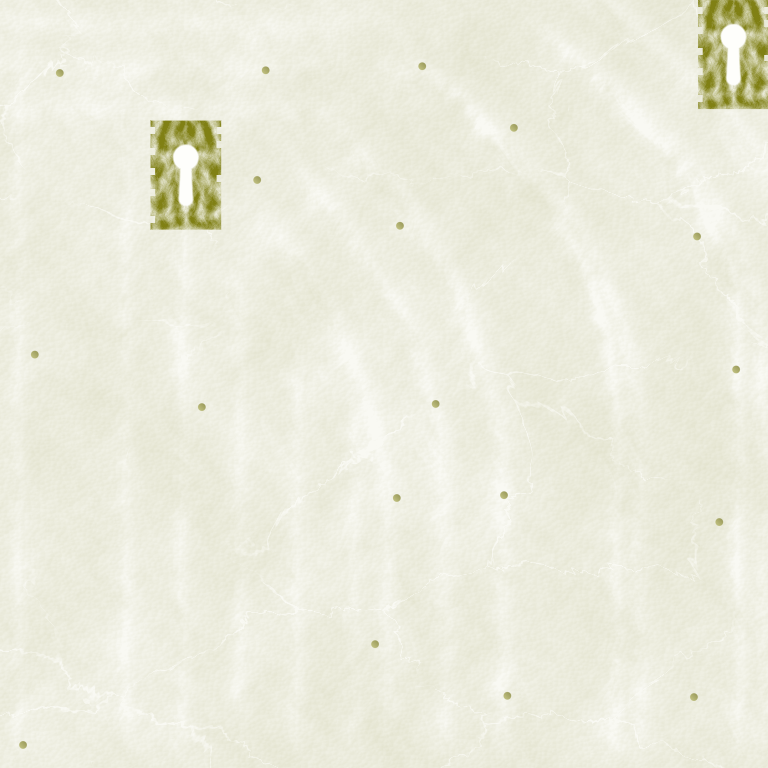
Reproduce this texture procedurally as a WebGL 1 fragment shader.

```glsl
precision highp float;
// Weathered cream plaster with pale brushed arches, hairline cracks, olive pegs and two keyhole plates.
uniform vec2 u_resolution;

const vec3 SHADE = vec3(0.885, 0.885, 0.800);
const vec3 CHALK = vec3(0.975, 0.975, 0.952);
const vec3 OLIVE = vec3(0.50, 0.50, 0.08);
const vec3 PALE = vec3(0.92, 0.92, 0.85);
const vec3 PEG = vec3(0.68, 0.68, 0.43);

vec2 hash2(vec2 p) {
  return fract(sin(vec2(dot(p, vec2(127.1, 311.7)), dot(p, vec2(269.5, 183.3)))) * 43758.5);
}

// Warped layered sines, roughly -0.8 to 0.8
float clouds(vec2 p) {
  float sum = 0.0;
  float amp = 0.5;
  for (int i = 0; i < 5; i++) {
    p += 0.6 * sin(p.yx * 1.3 + vec2(1.7, 4.1));
    sum += amp * sin(p.x) * sin(p.y + 1.0);
    p = mat2(1.6, 1.2, -1.2, 1.6) * p + 2.3;
    amp *= 0.62;
  }
  return sum;
}

// Cellular noise: nearest and second nearest distances
vec2 cellular(vec2 p) {
  vec2 cell = floor(p);
  vec2 near = vec2(8.0);
  for (int y = -1; y <= 1; y++) {
    for (int x = -1; x <= 1; x++) {
      vec2 id = cell + vec2(float(x), float(y));
      float d = length(id + hash2(id) - p);
      near = d < near.x ? vec2(d, near.x) : vec2(near.x, min(near.y, d));
    }
  }
  return near;
}

// Bright core with a wide faint halo
float brush(float d, float width) {
  float k = d * d / (width * width);
  return 0.65 * exp(-k) + 0.35 * exp(-k * 0.12);
}

// Upright stroke that leans left above the bend
float arch(vec2 p, float foot, float bend, float curl, float top, float width) {
  float rise = max(p.y - bend, 0.0);
  float slope = 2.0 * curl * rise;
  float d = (p.x - foot + curl * rise * rise) / sqrt(1.0 + slope * slope);
  float fade = smoothstep(0.0, 0.08, p.y) * (1.0 - smoothstep(top - 0.05, top + 0.04, p.y));
  return brush(d, width) * fade;
}

float strokes(vec2 p, float wobble) {
  vec2 w = p + vec2(0.006, 0.012) * wobble;
  float sum = 0.7 * arch(w, 0.025, 1.0, 0.0, 0.95, 0.008);
  sum += 0.8 * arch(w, 1.09, 0.55, 1.5, 1.1, 0.014);
  for (int i = 0; i < 5; i++) {
    float n = float(i);
    float outer = max(n - 2.0, 0.0);
    float foot = 0.505 + 0.075 * n + 0.085 * outer;
    float bend = 0.32 + 0.03 * n + 0.055 * outer;
    float curl = 1.0 + 0.25 * outer;
    float top = 0.72 + 0.06 * n;
    float twin = step(0.5, outer);
    sum += arch(w, foot - 0.012 * twin, bend, curl, top, 0.012 - 0.004 * twin);
    sum += 0.75 * twin * arch(w, foot + 0.02, bend - 0.02, curl, top, 0.01);
    sum += 0.75 * arch(w, 0.165 + 0.074 * n, 1.0, 0.0, 0.8 - 0.08 * n, 0.009);
  }
  for (int i = 0; i < 3; i++) {
    float d = w.y - 0.86 - 0.055 * float(i);
    sum += 0.6 * brush(d, 0.013) * (1.0 - smoothstep(0.28, 0.62, p.x));
  }
  return sum;
}

// Long thin cell borders, bent by small kinks
float cracks(vec2 p) {
  vec2 q = p * vec2(3.2, 5.5) + 0.13 * vec2(clouds(p * 17.0), clouds(p * 17.0 + 9.0));
  vec2 near = cellular(q);
  float line = 1.0 - smoothstep(0.003, 0.015, near.y - near.x);
  return line * smoothstep(-0.3, 0.1, clouds(p * 6.0 + 5.0));
}

// Scattered round pegs, shaded toward the upper right
vec3 addPegs(vec3 color, vec2 p, float px) {
  vec2 id = floor(p * 5.0);
  vec2 offset = (fract(p * 5.0) - 0.15 - 0.7 * hash2(id)) / 5.0;
  float mask = 1.0 - smoothstep(0.005 - px, 0.005 + px, length(offset));
  float shown = step(hash2(id + 17.0).x, 0.72);
  return mix(color, PEG - 10.0 * (offset.x + offset.y), mask * shown);
}

// Ornate mirrored plate with a white keyhole
vec3 addPlate(vec3 color, vec2 q, float px) {
  vec2 halfSize = vec2(0.046, 0.071);
  vec2 u = q / halfSize;
  vec2 m = vec2(abs(u.x), u.y);
  float notch = 0.006 * step(0.7, hash2(vec2(floor(u.y * 8.0), sign(u.x))).x);
  vec2 edge = abs(q) - halfSize + vec2(notch, 0.0);
  float body = 1.0 - smoothstep(-px, px, max(edge.x, edge.y));
  float r = length(m * vec2(0.9, 1.0));
  float angle = atan(m.x, m.y);
  float leaf = sin(angle * 9.0 + 3.0 * sin(r * 6.0)) * smoothstep(0.3, 0.7, r);
  float flute = sin(m.x * 14.0 + 2.5 * m.y * m.y);
  float tone = 0.44 + 0.24 * leaf + 0.16 * flute + 0.34 * clouds(m * 4.0);
  tone += 0.3 * clouds(u * 13.0) - 0.08 * u.y;
  color = mix(color, mix(OLIVE, PALE, clamp(tone, 0.0, 1.05)), body);
  float bow = length(q - vec2(0.0, 0.023)) - 0.016;
  float along = clamp(q.y, -0.031, 0.02);
  float stem = length(q - vec2(0.0, along)) - 0.0085 + 0.05 * (along + 0.03);
  float hole = 1.0 - smoothstep(-px, 0.0015 + px, min(bow, stem));
  return mix(color, vec3(0.995, 0.995, 0.985), hole);
}

void main() {
  vec2 p = gl_FragCoord.xy / u_resolution;
  float px = 0.7 / u_resolution.y;

  // Plaster tone: blotches, brushed strokes and embossed grain
  float blotch = clouds(p * 9.0);
  float patches = clouds(p * vec2(34.0, 25.0) + 3.0);
  vec2 grain = p * vec2(150.0, 190.0);
  float relief = cellular(grain).x - cellular(grain + vec2(0.25, -0.25)).x;
  float tone = 0.47 - 0.1 * p.x + 0.16 * blotch + 0.14 * patches;
  tone += strokes(p, patches) * (0.36 + 0.16 * blotch + 0.2 * patches);
  tone += 0.28 * relief + 0.11 * clouds(p * 130.0) + 0.36 * cracks(p);

  vec3 color = mix(SHADE, CHALK, clamp(tone, 0.0, 1.0));
  color = addPegs(color, p, px);
  for (int i = 0; i < 2; i++) {
    vec2 center = vec2(0.242, 0.772) + float(i) * vec2(0.713, 0.157);
    color = addPlate(color, p - center, px);
  }
  gl_FragColor = vec4(color, 1.0);
}
```
